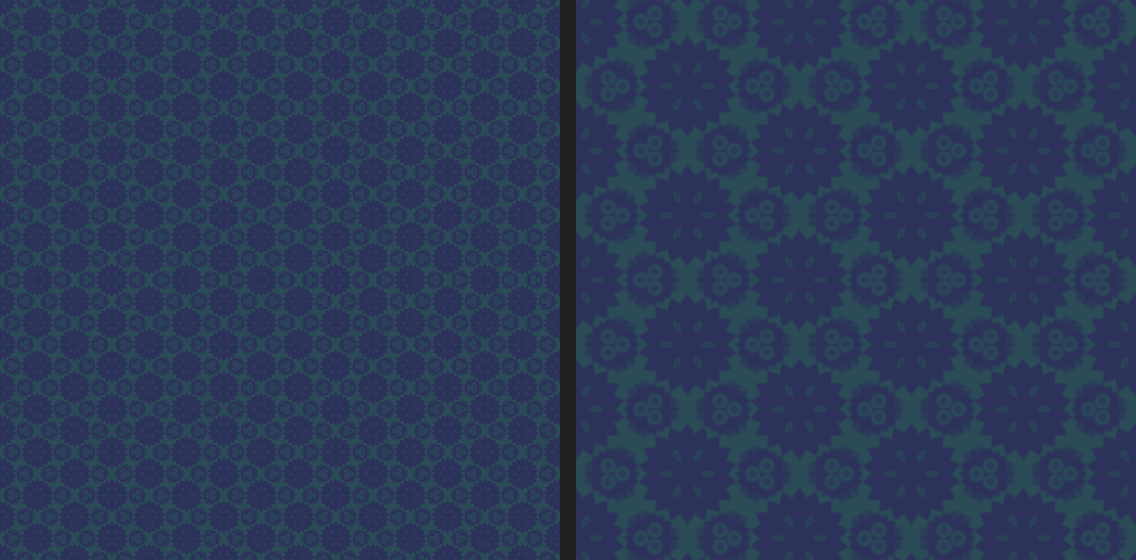
Left: the whole. Right: its middle third, enlarged.
This pattern is drawn by a WebGL 1 fragment shader. Its source:

```glsl
precision highp float;
// Spiky navy rosettes on a triangular lattice over teal, with small
// three-part medallions in the hollows. Each hexagonal cell is folded into
// one 30 degree wedge, where every shape is a signed distance or polar curve.

uniform vec2 u_resolution;

const float REPEATS = 13.0;            // rosettes down the canvas
const vec3 NAVY = vec3(0.172, 0.196, 0.352);
const vec3 TEAL = vec3(0.168, 0.297, 0.342);

const float SOFTNESS = 0.022;          // lengths are in lattice spacings
const float ROSETTE_RADIUS = 0.348;
const float ROSETTE_LOBE = 0.006;
const float SPIKE_COUNT = 18.0;
const float SPIKE_HEIGHT = 0.036;
const float SLIT_DISTANCE = 0.16;
const vec2 SLIT_SIZE = vec2(0.054, 0.025);

const float MEDALLION_RADIUS = 0.198;
const float MEDALLION_CORNER = 0.010;
const float PETAL_DISTANCE = 0.072;
const vec2 PETAL_SIZE = vec2(0.060, 0.060);
const float CORE_RADIUS = 0.027;
const float CURL_RADIUS = 0.026;
const float LINE_WIDTH = 0.018;

const float PI = 3.14159265;
const float SQRT3 = 1.7320508;
const float CORNER_DISTANCE = SQRT3 / 3.0;

// Offset from the nearest point of a triangular lattice with unit spacing
vec2 latticeOffset(vec2 p) {
  vec2 period = vec2(SQRT3, 1.0);
  vec2 a = mod(p + 0.5 * period, period) - 0.5 * period;
  vec2 b = mod(p, period) - 0.5 * period;
  return dot(a, a) < dot(b, b) ? a : b;
}

// Fold six mirrored sectors onto the wedge above the positive x axis
vec2 foldSector(vec2 p) {
  float sector = PI / 3.0;
  float angle = mod(atan(p.y, p.x) + 0.5 * sector, sector) - 0.5 * sector;
  return length(p) * vec2(cos(angle), abs(sin(angle)));
}

float angleOf(vec2 p) {
  return atan(p.y, p.x + 1e-5);
}

// Triangle wave from -1 to 1, lowest at zero
float triangleWave(float turns) {
  return 1.0 - 4.0 * abs(fract(turns) - 0.5);
}

// Pointed leaf lying along x
float leaf(vec2 p, vec2 halfSize) {
  float t = p.x / halfSize.x;
  return max(abs(p.y) - halfSize.y * (1.0 - t * t), abs(p.x) - halfSize.x);
}

float ellipse(vec2 p, vec2 radii) {
  return (length(p / radii) - 1.0) * min(radii.x, radii.y);
}

float coverage(float d, float blur) {
  return 1.0 - smoothstep(-blur, blur, d);
}

// Amount of navy in the six-slit rosette
float rosette(vec2 q, float blur) {
  float angle = angleOf(q);
  float edge = ROSETTE_RADIUS - ROSETTE_LOBE * cos(6.0 * angle)
    + SPIKE_HEIGHT * triangleWave(angle * SPIKE_COUNT / (2.0 * PI));
  float body = coverage(length(q) - edge, blur);
  vec2 s = q - vec2(SLIT_DISTANCE, 0.0);
  float slit = coverage(leaf(s, SLIT_SIZE), 0.6 * blur);
  float vein = coverage(leaf(s, 0.4 * SLIT_SIZE), 0.6 * blur);
  return body * (1.0 - 0.75 * slit * (1.0 - 0.6 * vein));
}

// Amount of navy in the medallion; positive x points to a rosette
float medallion(vec2 e, float blur) {
  float angle = angleOf(e);
  float edge = MEDALLION_RADIUS - MEDALLION_CORNER * cos(3.0 * angle)
    + 0.010 * cos(18.0 * angle);
  float body = coverage(length(e) - edge, blur);

  // Three teal petals with navy hearts, parted by a navy Y
  vec2 p = e - vec2(PETAL_DISTANCE, 0.0);
  float petal = coverage(ellipse(p, PETAL_SIZE), 0.7 * blur);
  float heart = coverage(length(p) - CORE_RADIUS, 0.7 * blur);
  float ink = body * (1.0 - 0.85 * petal * (1.0 - 0.7 * heart));

  // Fine curls at the corners between neighbouring rosettes
  vec2 c = e - MEDALLION_RADIUS * vec2(cos(0.8), sin(0.8));
  float curl = coverage(abs(length(c) - CURL_RADIUS) - 0.5 * LINE_WIDTH, 0.6 * blur);
  return mix(ink, 1.0 - ink, 0.45 * curl);
}

void main() {
  float side = min(u_resolution.x, u_resolution.y);
  float pixel = REPEATS / side;
  vec2 q = foldSector(latticeOffset(gl_FragCoord.xy * pixel));
  vec2 e = vec2(CORNER_DISTANCE - q.x, q.y);

  float blur = max(SOFTNESS, 0.7 * pixel);
  float navy = max(rosette(q, blur), medallion(e, blur));
  gl_FragColor = vec4(mix(TEAL, NAVY, navy), 1.0);
}
```
